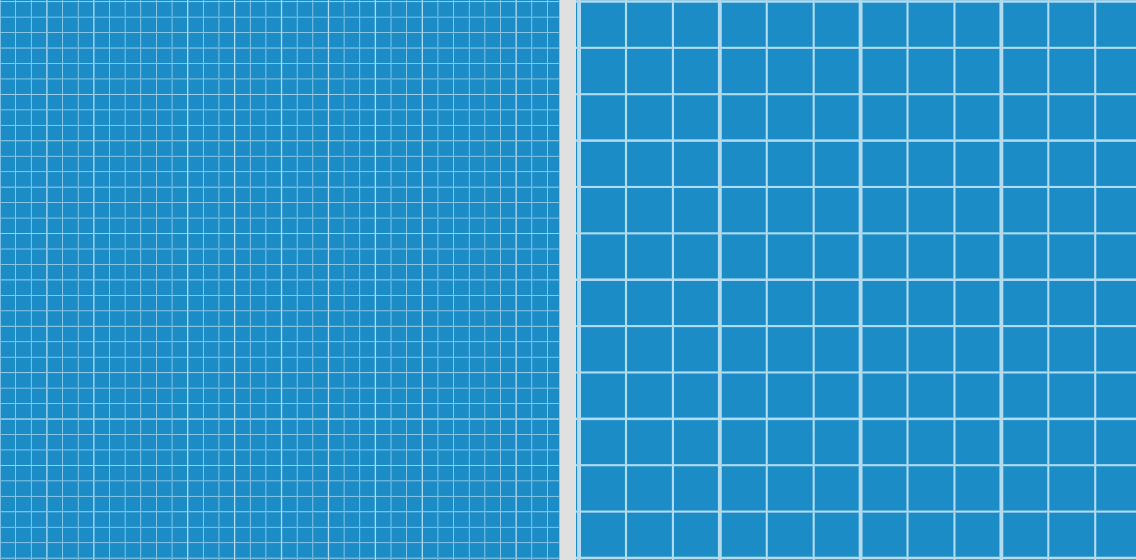
Left: the whole. Right: its middle third, enlarged.
A Shadertoy shader for this pattern:

```glsl
// Drafting grid: pale hairlines ruled over flat blue paper.
// Each axis finds its nearest ruled line by rounding, picks a weight from
// the line's index, and box-filters the line over the pixel footprint.

// Fraction of a pixel covered by a line of the given width, at signed offset d.
float lineCoverage(float d, float width, float pixel) {
    float lo = max(d - 0.5 * pixel, -0.5 * width);
    float hi = min(d + 0.5 * pixel, 0.5 * width);
    return max(hi - lo, 0.0) / pixel;
}

// Upright lines: every third is heavy, apart from one gap in each 21.
float columnWidth(float index) {
    bool heavy = mod(index, 3.0) < 0.5 && abs(mod(index, 21.0) - 9.0) > 0.5;
    return heavy ? 0.0023 : 0.00125;
}

// Level lines: every third is slightly firmer, and the ninth is heavy.
float rowWidth(float index) {
    if (abs(index - 9.0) < 0.5) return 0.0023;
    return mod(index, 3.0) < 0.5 ? 0.0015 : 0.00125;
}

void mainImage(out vec4 fragColor, in vec2 fragCoord) {
    vec2 uv = fragCoord / iResolution.xy;
    vec2 pixel = 1.0 / iResolution.xy;

    // Nearest line on each axis
    vec2 pitch = vec2(0.02793, 0.027604);
    vec2 origin = vec2(0.0, 0.0033);
    vec2 index = round((uv - origin) / pitch);
    vec2 offset = uv - origin - index * pitch;

    float column = lineCoverage(offset.x, columnWidth(index.x), pixel.x);
    float row = lineCoverage(offset.y, rowWidth(index.y), pixel.y);

    // Closing line along the right edge
    float edge = lineCoverage(uv.x - 0.9993, 0.0014, pixel.x);

    float ink = max(max(column, row), edge);
    vec3 paper = vec3(0.11, 0.55, 0.78);
    vec3 chalk = vec3(0.70, 0.86, 0.94);
    fragColor = vec4(mix(paper, chalk, ink), 1.0);
}
```
